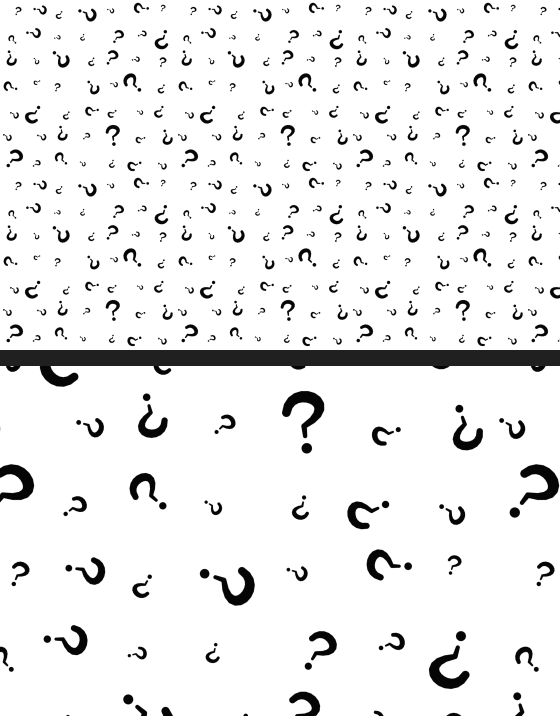
Top: the whole. Bottom: its middle third, enlarged.
This pattern is drawn by a Shadertoy shader. Its source:

```glsl
// Tossed calligraphic question marks in black on white, on a repeating square tile.

const float CELLS = 7.0; // cells along each side of a tile

vec3 hash3(vec2 p) {
    vec3 q = fract(vec3(p.xyx) * vec3(0.1031, 0.1030, 0.0973));
    q += dot(q, q.yxz + 33.33);
    return fract((q.xxy + q.yzz) * q.zyx);
}

// Distance to a stroke whose radius changes from ra to rb
float taperedStroke(vec2 p, vec2 a, vec2 b, float ra, float rb) {
    vec2 ab = b - a;
    float t = clamp(dot(p - a, ab) / dot(ab, ab), 0.0, 1.0);
    return length(p - a - ab * t) - mix(ra, rb, t);
}

// Centre line of the hook, a cubic Bezier curve
vec2 hookPoint(float t) {
    float s = 1.0 - t;
    return s * s * s * vec2(-0.26, 0.24)
         + 3.0 * s * s * t * vec2(-0.08, 0.72)
         + 3.0 * s * t * t * vec2(0.72, 0.20)
         + t * t * t * vec2(-0.03, -0.04);
}

// Pen radius: small bulb at the start, swelling on the right side
float penRadius(float t) {
    return 0.045 + 0.048 * sin(3.14159 * t) + 0.025 * pow(1.0 - t, 4.0);
}

// Question mark of height one, centred on the origin
float questionMark(vec2 p) {
    float d = length(p - vec2(-0.07, -0.40)) - 0.085;
    d = min(d, taperedStroke(p, vec2(-0.03, -0.04), vec2(-0.05, -0.20), 0.045, 0.035));
    vec2 a = hookPoint(0.0);
    for (int i = 1; i <= 12; i++) {
        float t = float(i) / 12.0;
        vec2 b = hookPoint(t);
        d = min(d, taperedStroke(p, a, b, penRadius(t - 1.0 / 12.0), penRadius(t)));
        a = b;
    }
    return d;
}

// Large marks sit on a skewed lattice, medium and small ones between them
float markHeight(vec2 cell, float variation) {
    float rank = floor(mod(cell.x + 3.0 * cell.y + 0.5, CELLS));
    if (rank == 0.0) return mix(0.74, 0.86, variation);
    if (rank == 2.0 || rank == 5.0) return mix(0.48, 0.64, variation);
    return mix(0.25, 0.40, variation);
}

void mainImage(out vec4 fragColor, in vec2 fragCoord) {
    // Two tiles fit the canvas height
    float scale = 2.0 * CELLS / iResolution.y;
    vec2 p = fragCoord * scale;
    vec2 home = floor(p);

    float d = 1.0;
    for (int y = -1; y <= 1; y++) {
        for (int x = -1; x <= 1; x++) {
            vec2 cell = home + vec2(x, y);
            vec2 id = floor(mod(cell + 0.5, CELLS));
            vec3 jitter = hash3(id + 17.0);
            float size = markHeight(id, hash3(id + 71.0).x);

            // Shift, turn and scale each mark
            vec2 q = p - cell - 0.5 - 0.44 * (jitter.xy - 0.5);
            float angle = 6.28319 * jitter.z;
            float c = cos(angle), s = sin(angle);
            q = mat2(c, -s, s, c) * q;
            d = min(d, size * questionMark(q / size));
        }
    }

    float ink = 1.0 - smoothstep(-0.7 * scale, 0.7 * scale, d);
    fragColor = vec4(mix(vec3(1.0), vec3(0.02), ink), 1.0);
}
```
